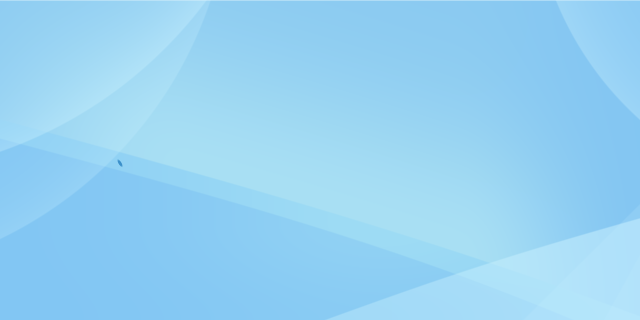
Write a WebGL 2 fragment shader that draws this background.

```glsl
#version 300 es
precision highp float;
// Soft blue backdrop with translucent discs, a sloping ribbon and pale corner facets.
uniform vec2 u_resolution;
out vec4 outColor;

// Smooth coverage of the region where d is positive, about one pixel wide.
float cover(float d) {
  float w = 1.0 / u_resolution.y;
  return smoothstep(-w, w, d);
}

// Opacity of a disc that is brightest at its rim and fades inward.
float rimDisc(vec2 p, vec2 center, float radius, float strength, float fade) {
  float depth = radius - length(p - center);
  return cover(depth) * strength * exp(-max(depth, 0.0) / fade);
}

// Signed distance to the line a-b, positive on its right-hand side.
float sideOf(vec2 p, vec2 a, vec2 b) {
  vec2 t = normalize(b - a);
  return dot(p - a, vec2(t.y, -t.x));
}

void main() {
  // The canvas spans 2 by 1 units.
  vec2 p = gl_FragCoord.xy / u_resolution * vec2(2.0, 1.0);
  float cube = p.x * p.x * p.x;
  float ribbonTop = 0.627 - 0.272 * p.x - 0.009 * cube;
  float ribbonBottom = 0.567 - 0.265 * p.x - 0.016 * cube;
  vec3 ice = vec3(0.80, 0.95, 1.0);

  // Sky with a diagonal glow resting on the ribbon.
  float above = p.y - ribbonTop;
  float glow = exp(-pow(above / 0.42, 2.0));
  glow *= smoothstep(-0.3, 0.6, p.x) * (1.0 - smoothstep(1.45, 2.05, p.x));
  vec3 sky = mix(vec3(0.54, 0.79, 0.945), vec3(0.515, 0.775, 0.95),
                 smoothstep(1.4, 2.0, p.x));
  sky += glow * vec3(0.12, 0.085, 0.008);

  // Deeper blue below, lighter toward the middle and the ribbon.
  float bump = exp(-pow((p.x - 1.2) / 0.65, 2.0));
  vec3 lower = vec3(0.508, 0.775, 0.952);
  lower += vec3(0.06, 0.045, 0.0) * bump * (0.5 + 0.5 * smoothstep(0.0, 0.3, p.y));
  vec3 ribbon = lower + vec3(0.05, 0.04, 0.004);
  vec3 color = mix(lower, ribbon, cover(p.y - ribbonBottom));
  color = mix(color, sky, cover(above));

  // Large discs entering from the upper corners.
  color = mix(color, ice, rimDisc(p, vec2(-0.553, 1.404), 1.277, 0.24, 0.16));
  color = mix(color, ice, rimDisc(p, vec2(-0.445, 1.810), 1.359, 0.34, 0.14));
  color = mix(color, ice, rimDisc(p, vec2(2.68, 1.383), 1.018, 0.34, 0.25));

  // Overlapping facets in the lower right.
  float wedge = cover(0.323 * (p.x - 1.016) + 0.012 * sin((p.x - 1.016) * 3.19) - p.y);
  color = mix(color, ice, wedge * mix(0.38, 0.52, smoothstep(1.1, 2.0, p.x)));
  color = mix(color, ice, 0.15 * cover(sideOf(p, vec2(1.635, 0.0), vec2(2.0, 0.362))));
  color = mix(color, ice, 0.12 * cover(sideOf(p, vec2(1.888, 0.0), vec2(2.0, 0.203))));

  // Small dark fleck and a faint light line along the top.
  vec2 fleck = p - vec2(0.375, 0.490);
  fleck.x += 0.5 * fleck.y;
  float fleckMask = 1.0 - smoothstep(0.5, 1.2, length(fleck / vec2(0.006, 0.012)));
  color = mix(color, vec3(0.15, 0.50, 0.75), 0.8 * fleckMask);
  color = mix(color, vec3(0.85, 0.94, 0.98), 0.5 * smoothstep(0.995, 0.999, p.y));

  outColor = vec4(color, 1.0);
}
```
